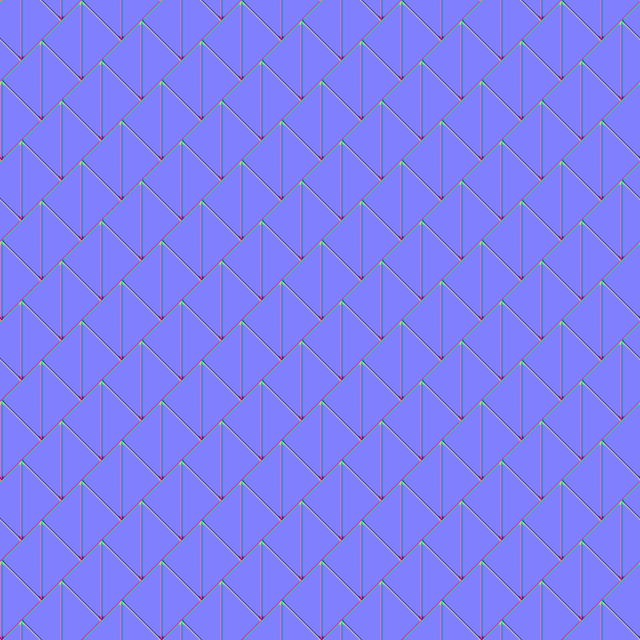
Reproduce this texture map procedurally as a three.js fragment shader.

```glsl
varying vec2 vUv;

const float GRID = 32.0;                     // lattice units across the canvas, a multiple of 8
const float BAND = 4.0;                      // x - y distance between diagonal seams
const float STEP = 2.0;                      // x distance between vertical seams in a band
const vec2 SHIFT = vec2(0.076, -0.024);      // pattern offset in lattice units
const float WALL = 0.043;                    // width of the sloped rim of a tile
const float WALL_SOFT = 0.014;               // fade from rim to flat face
const float ROUNDING = 0.055;                // softness of the tile corners
const float STEEPNESS = 0.99;                // sideways part of the rim normal
const float FILTER = 1.0 / 512.0;            // width of the smoothing filter on the canvas
const int TAPS = 4;                          // filter samples per axis
const float DIAG = 0.70710678;

// Surface normal of the triangular tile under p, in lattice units
vec3 tileNormal(vec2 p) {
  // Diagonal band, then the cell between two vertical seams
  float diagonal = p.x - p.y;
  float band = floor(diagonal / BAND);
  float across = diagonal - band * BAND;
  float along = mod(p.x - band - 1.0, STEP);

  // A falling seam from the cell's upper left corner splits it into two triangles
  float apexX = p.x - along;
  float split = p.x + p.y - 2.0 * apexX + band * BAND;
  bool lower = split < 0.0;
  float side = lower ? -1.0 : 1.0;

  // Distances to the vertical, falling and rising edges
  vec3 edges = lower
    ? vec3(along, -split * DIAG, (BAND - across) * DIAG)
    : vec3(STEP - along, split * DIAG, across * DIAG);

  // Soft minimum rounds the corners; its weights blend the edge directions
  vec3 weights = exp(-edges / ROUNDING);
  float total = weights.x + weights.y + weights.z;
  float rim = -ROUNDING * log(total);
  vec2 outward = side * (weights.x * vec2(1.0, 0.0)
                       + weights.y * vec2(-DIAG, -DIAG)
                       + weights.z * vec2(-DIAG, DIAG));
  outward /= max(length(outward), 1e-9);

  float tilt = STEEPNESS * (1.0 - smoothstep(WALL - WALL_SOFT, WALL + WALL_SOFT, rim));
  return vec3(outward * tilt, sqrt(1.0 - tilt * tilt));
}

void main() {
  // Box filter over a fixed part of the canvas
  vec3 normal = vec3(0.0);
  for (int i = 0; i < TAPS; i++) {
    for (int j = 0; j < TAPS; j++) {
      vec2 tap = (vec2(float(i), float(j)) + 0.5) / float(TAPS) - 0.5;
      normal += tileNormal((vUv + tap * FILTER) * GRID - SHIFT);
    }
  }
  normal /= float(TAPS * TAPS);

  gl_FragColor = vec4(0.5 + 0.5 * normal, 1.0);
}
```
